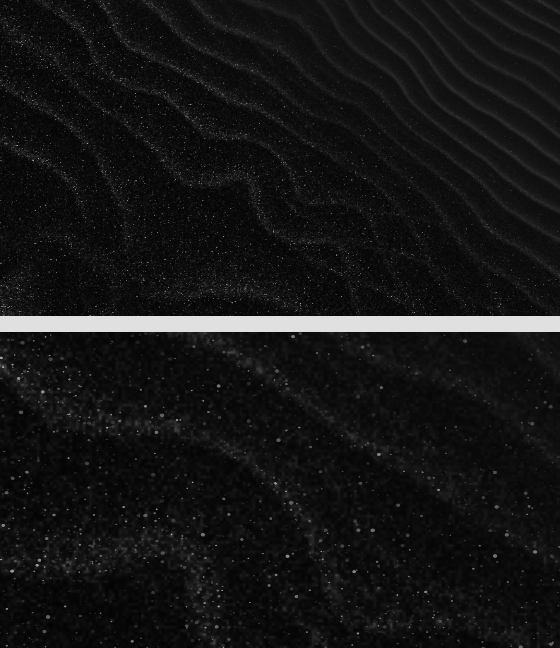
Top, the full canvas; bottom, a detail of the centre.
This texture is drawn by a Shadertoy shader. Its source:

```glsl
// Black sand with wavy diagonal wind ripples, fine grain and scattered bright specks.

const vec3 SAND_TINT = vec3(1.0, 1.0, 1.005);
const vec2 ACROSS = vec2(0.6, 0.8);             // from near to far ripples
const vec2 ALONG = vec2(0.8, -0.6);             // direction the crests run in
const vec3 RIPPLE_RATE = vec3(2.3, 2.0, 1.1);   // phase terms in depth, depth^2, depth^3
const float WARP = 1.7;                         // sideways wander of the crests
const float NEAR_SHADE = 0.030;
const float FAR_SHADE = 0.066;
const float NEAR_CREST = 0.036;
const float FAR_CREST = 0.085;
const float SIDE_CREST = 0.4;                   // strength of the crossing ripples
const float GRAIN_CELLS = 290.0;
const float GRAIN_DEPTH = 1.25;
const float SPECK_CELLS = 90.0;
const int SPECK_LAYERS = 4;

float hash(vec2 p) {
    vec3 q = fract(vec3(p.xyx) * 0.1031);
    q += dot(q, q.yzx + 33.33);
    return fract((q.x + q.y) * q.z);
}

float noise(vec2 p) {
    vec2 i = floor(p), f = fract(p);
    f = f * f * (3.0 - 2.0 * f);
    return mix(mix(hash(i), hash(i + vec2(1, 0)), f.x),
               mix(hash(i + vec2(0, 1)), hash(i + vec2(1, 1)), f.x), f.y);
}

// Light on the ripples: narrow crest line with a soft fade behind it
float rippleLight(vec2 p, float depth, float far, float seed) {
    vec2 q = vec2(dot(p, ALONG), depth);
    float wander = noise(q * vec2(2.6, 1.8) + 7.3 + seed) - 0.5;
    wander += 0.50 * (noise(q * vec2(5.5, 3.5) + 21.0 + seed) - 0.5);
    wander += 0.06 * (noise(q * 16.0 + seed) - 0.5);
    float phase = dot(RIPPLE_RATE, vec3(depth, depth * depth, depth * depth * depth));
    float f = fract(phase + WARP * wander + 0.37 * seed);
    float rise = mix(0.13, 0.22, far);
    float behind = max(f - rise, 0.0);
    float fade = 0.55 * exp(-12.0 * behind) + 0.45 * exp(-3.2 * behind);
    float light = smoothstep(0.0, rise, f) * fade * (1.0 - f * f * f);
    float patches = smoothstep(0.15, 0.85, noise(q * vec2(2.2, 4.5) + 3.7 + seed));
    return light * mix(0.25 + 1.1 * patches, 0.75 + 0.4 * patches, far);
}

// Scattered round specks of mixed size and brightness
float specks(vec2 p, float density, float pixel) {
    float sum = 0.0;
    for (int k = 0; k < SPECK_LAYERS; k++) {
        float layer = float(k);
        float cells = SPECK_CELLS * (1.0 + 0.35 * layer);
        vec2 g = p * cells + 17.0 * layer;
        vec2 id = floor(g);
        vec2 center = 0.25 + 0.5 * vec2(hash(id + 3.1), hash(id + 8.7));
        float size = hash(id + 41.0);
        float radius = mix(0.0008, 0.0023, size * size * size * size);
        float d = length((fract(g) - center) * vec2(1.0, 1.2)) / cells;
        float disc = 1.0 - smoothstep(radius - 0.5 * pixel, radius + 0.6 * pixel, d);
        float bright = mix(0.08, 0.55, pow(hash(id + 77.0), 4.0));
        sum = max(sum, disc * bright * step(hash(id + 59.0), density));
    }
    return sum;
}

void mainImage(out vec4 fragColor, in vec2 fragCoord) {
    float pixel = 1.0 / iResolution.y;
    vec2 p = fragCoord * pixel;
    float depth = dot(p, ACROSS);
    float far = smoothstep(0.55, 1.55, depth);
    float focus = 1.0 - smoothstep(0.80, 1.45, depth);

    // Main ripples, with fainter ones that split and join them
    float light = rippleLight(p, depth, far, 0.0);
    float side = rippleLight(p, depth, far, 5.0) * (1.0 - 0.7 * far);
    light = max(light, SIDE_CREST * side) + 0.25 * SIDE_CREST * side;
    float shade = mix(NEAR_SHADE, FAR_SHADE, far * far);
    shade += light * mix(NEAR_CREST, FAR_CREST, far);

    // Fine grain, softer with distance
    float grain = noise(p * GRAIN_CELLS) * 0.7 + noise(p * GRAIN_CELLS * 0.55 + 31.0) * 0.3;
    shade *= 1.0 + GRAIN_DEPTH * (grain - 0.5) * mix(0.25, 1.1, focus);
    shade += focus * pow(grain, 5.0) * (0.06 + 0.14 * light);

    // Bright specks in the sharp zone, denser on lit slopes
    float clusters = noise(p * 5.0 + 2.0);
    float density = (0.04 + 0.20 * light + 0.08 * clusters * clusters) * mix(0.2, 1.0, focus);
    shade += specks(p, density, pixel) * mix(0.25, 1.0, focus);

    fragColor = vec4(clamp(shade * SAND_TINT, 0.0, 1.0), 1.0);
}
```
